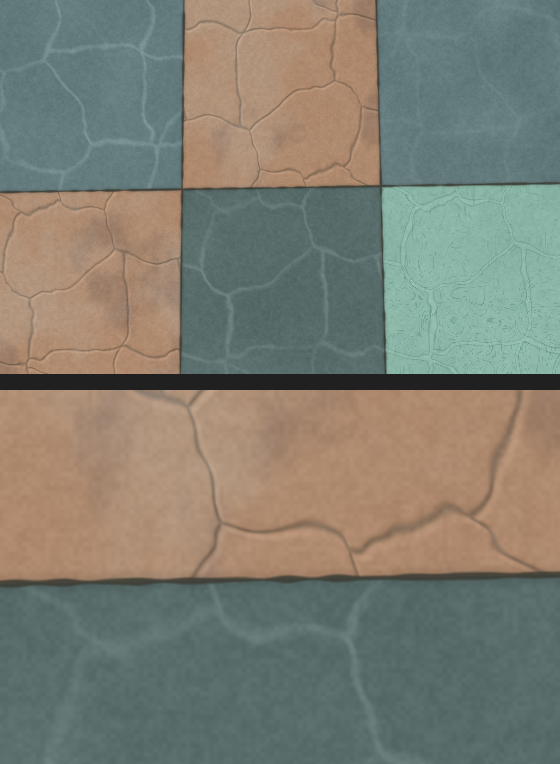
Top: the whole. Bottom: its middle third, enlarged.
Write a WebGL 2 fragment shader that draws this texture.

```glsl
#version 300 es
precision highp float;
// Six cast paving tiles, three across and two down, in slate, terracotta and green.
// One cracked-stone mould (the edges of Voronoi cells) is turned for each tile,
// then lit as a shallow relief and covered with mottling, dust, flecks and grain.
uniform vec2 u_resolution;
out vec4 fragColor;

const float TILE = 0.53;   // tile side, canvas height = 1
const vec3 SLATE = vec3(0.395, 0.485, 0.495);
const vec3 DARK_SLATE = vec3(0.345, 0.425, 0.417);
const vec3 TERRACOTTA = vec3(0.68, 0.535, 0.425);
const vec3 PALE_CLAY = vec3(0.695, 0.585, 0.495);
const vec3 GREEN = vec3(0.545, 0.715, 0.655);
const vec3 JOINT = vec3(0.24, 0.24, 0.21);

float hash(vec2 p) {
    vec3 q = fract(p.xyx * vec3(0.1031, 0.1030, 0.0973));
    q += dot(q, q.yzx + 33.33);
    return fract((q.x + q.y) * q.z);
}

vec2 hash2(vec2 p) {
    return vec2(hash(p + 3.7), hash(p + 41.3));
}

float noise(vec2 p) {
    vec2 i = floor(p), f = fract(p);
    f = f * f * (3.0 - 2.0 * f);
    return mix(mix(hash(i), hash(i + vec2(1, 0)), f.x),
               mix(hash(i + vec2(0, 1)), hash(i + vec2(1, 1)), f.x), f.y);
}

float fbm(vec2 p) {
    float sum = 0.0, weight = 0.5;
    for (int i = 0; i < 4; i++) {
        sum += weight * noise(p);
        p = p * 2.03 + 17.1;
        weight *= 0.5;
    }
    return sum / 0.9375;
}

vec2 cellPoint(vec2 cell) {
    return cell + 0.12 + 0.76 * hash2(cell + 20.0);
}

// Distance from p to the nearest Voronoi border
float borderDistance(vec2 p) {
    vec2 base = floor(p), nearest = vec2(0);
    float best = 9.0, border = 9.0;
    for (int k = 0; k < 9; k++) {
        vec2 r = cellPoint(base + vec2(k % 3 - 1, k / 3 - 1)) - p;
        if (dot(r, r) < best) { best = dot(r, r); nearest = r; }
    }
    for (int k = 0; k < 25; k++) {
        vec2 r = cellPoint(base + vec2(k % 5 - 2, k / 5 - 2)) - p;
        vec2 gap = r - nearest;
        if (dot(gap, gap) > 0.0001)
            border = min(border, dot(0.5 * (r + nearest), normalize(gap)));
    }
    return border;
}

vec2 quarterTurn(vec2 p, float turns) {
    float a = turns * 1.5707963;
    return mat2(cos(a), sin(a), -sin(a), cos(a)) * (p - 0.5) + 0.5;
}

// Distance to a crack of the mould, in canvas units; uv spans one tile
float crackDistance(vec2 uv, float turns) {
    const float CELLS = 2.7;
    vec2 q = quarterTurn(uv, turns) * CELLS;
    q += 0.24 * (vec2(noise(q * 2.6), noise(q * 2.6 + 31.0)) - 0.5);
    q += 0.06 * (vec2(noise(q * 8.0 + 5.0), noise(q * 8.0 + 57.0)) - 0.5);
    return borderDistance(q) * TILE / CELLS;
}

float band(float d, float halfWidth, float soft) {
    return 1.0 - smoothstep(halfWidth - soft, halfWidth + soft, d);
}

void main() {
    vec2 p = gl_FragCoord.xy / u_resolution.y;
    float px = 1.0 / u_resolution.y;

    // Slightly skewed joints and the tile they enclose
    float leftJoint = mix(0.482, 0.492, p.y);
    float rightJoint = mix(1.031, 1.006, p.y);
    float midJoint = 0.486 + 0.016 * p.x;
    float col = step(leftJoint, p.x) + step(rightJoint, p.x);
    float row = step(midJoint, p.y);
    vec2 corner = vec2(col < 0.5 ? leftJoint - TILE : col < 1.5 ? leftJoint : rightJoint,
                       row < 0.5 ? midJoint - TILE : midJoint);
    vec2 uv = (p - corner) / TILE;
    bool isSlate = mod(col + row, 2.0) > 0.5;
    bool isGreen = !isSlate && col > 1.5;
    bool isDusty = isSlate && col > 1.5;
    float turns = isSlate ? 1.0 + col : 2.0 - 2.0 * row;

    // Relief: the crack and its neighbour toward the light
    float d = crackDistance(uv, turns);
    float lit = crackDistance(uv + vec2(-0.007, 0.009), turns);
    float relief = band(lit, 0.004, 0.004) - band(d, 0.004, 0.004);
    float wear = smoothstep(0.2, 0.65, fbm(p * 5.0 + 9.0));
    float mottle = fbm(p * 6.0 + col * 13.0);
    float patches = smoothstep(0.35, 0.7, mottle);

    vec3 color;
    if (isSlate) {
        color = row < 0.5 ? DARK_SLATE : SLATE;
        color += (mottle - 0.5) * (isDusty ? 0.11 : 0.06);
        float strength = isDusty ? 0.3 : 0.45 + 0.55 * wear;
        color += strength * (0.085 * band(d, 0.0045, 0.004) + 0.03 * relief);
    } else if (isGreen) {
        color = GREEN + (mottle - 0.5) * 0.05;
        float fleck = noise(quarterTurn(p, 0.4 + noise(p * 14.0)) * vec2(55.0, 120.0));
        color -= vec3(0.10, 0.08, 0.08) * smoothstep(0.7, 0.9, fleck) * (0.4 + 0.6 * patches);
        color -= vec3(0.09, 0.09, 0.08) * band(abs(d - 0.006), 0.001, 0.0018);
        color += 0.02 * band(d, 0.004, 0.002);
    } else {
        color = mix(TERRACOTTA, PALE_CLAY, patches * 0.9);
        float stain = smoothstep(0.58, 0.78, fbm(p * vec2(9.0, 6.0) + 40.0));
        color -= stain * vec3(0.075, 0.055, 0.03);
        color -= (0.5 + 0.5 * wear) * vec3(0.13, 0.08, 0.05) * band(d, 0.0022, 0.0024);
        color += 0.05 * relief;
    }

    // Grain and broad uneven light
    color += 0.035 * (noise(p * 240.0) - 0.5) + 0.025 * (noise(p * 95.0) - 0.5);
    color += 0.02 * (fbm(p * 2.0 + 70.0) - 0.5);

    // Worn rim of each tile and the dark joint between tiles
    float joint = min(min(abs(p.x - leftJoint), abs(p.x - rightJoint)), abs(p.y - midJoint));
    joint += 0.003 * (noise(p * 45.0) - 0.5);
    color *= 1.0 - 0.08 * band(joint, 0.007, 0.005);
    color = mix(color, JOINT, 0.9 * band(joint, 0.0024, 0.0012 + 0.5 * px));
    fragColor = vec4(color, 1.0);
}
```
